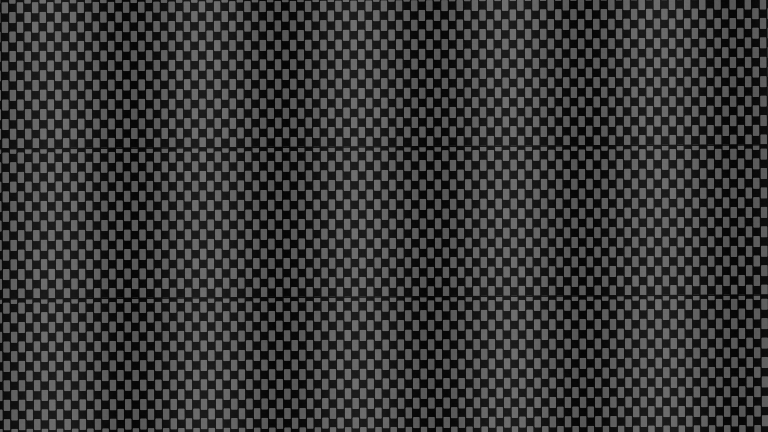
Give the GLSL for this texture, as a WebGL 2 fragment shader.

```glsl
#version 300 es
precision highp float;

uniform vec2 u_resolution;
out vec4 fragColor;

// Layout, in units of the canvas height
const vec2 TILE = vec2(0.351, 0.3475);       // one swatch of cloth
const vec2 TILE_ORIGIN = vec2(0.0075, 0.308);
const vec2 CELLS = vec2(20.0, 15.45);        // the last row is cut short
const vec2 THREAD_HALF = vec2(0.425, 0.57);  // half size of a light thread, in cells
const float CORNER = 0.0022;
const float SOFTNESS = 0.0026;
const float SEAM_HALF = 0.0016;
const float TILT = 0.0052;
const float SHEEN_CENTER = 0.127;

// Colours and wear
const vec3 LIGHT_SHADED = vec3(0.345);
const vec3 LIGHT_LIT = vec3(0.425);
const vec3 DARK_SHADED = vec3(0.025);
const vec3 DARK_LIT = vec3(0.105);
const float CELL_VARIATION = 0.05;
const float GRAIN = 0.015;
const float GRAIN_SCALE = 288.0;
const float TAU = 6.2831853;

float hash(vec2 p) {
    return fract(sin(dot(p, vec2(127.1, 311.7))) * 43758.5453);
}

float noise(vec2 p) {
    vec2 cell = floor(p);
    vec2 f = fract(p);
    f = f * f * (3.0 - 2.0 * f);
    float low = mix(hash(cell), hash(cell + vec2(1.0, 0.0)), f.x);
    float high = mix(hash(cell + vec2(0.0, 1.0)), hash(cell + 1.0), f.x);
    return mix(low, high, f.y);
}

float roundedBox(vec2 p, vec2 halfSize, float radius) {
    vec2 d = abs(p) - halfSize + radius;
    return length(max(d, 0.0)) + min(max(d.x, d.y), 0.0) - radius;
}

void main() {
    vec2 uv = gl_FragCoord.xy / u_resolution.y;
    vec2 cloth = uv + TILT * vec2(uv.y, -uv.x);
    vec2 fromOrigin = cloth - TILE_ORIGIN;
    float edge = max(SOFTNESS, 1.0 / u_resolution.y);

    // Alternate columns are shifted by one row; each swatch restarts its rows
    vec2 cellSize = TILE / CELLS;
    float column = floor(fromOrigin.x / cellSize.x);
    float swatch = floor(fromOrigin.y / TILE.y);
    float height = fromOrigin.y - swatch * TILE.y;
    float row = height / cellSize.y + mod(column, 2.0) + 0.5;
    vec2 local = vec2(fract(fromOrigin.x / cellSize.x) - 0.5, mod(row, 2.0) - 1.0);

    // Light threads crossing over the dark weave
    float distanceToThread = roundedBox(local * cellSize, THREAD_HALF * cellSize, CORNER);
    float thread = 1.0 - smoothstep(-0.5 * edge, 0.5 * edge, distanceToThread);

    // Dark seam where swatches meet
    float seamDistance = min(height, TILE.y - height) - SEAM_HALF;
    thread *= smoothstep(-0.5 * edge, 0.5 * edge, seamDistance);

    // Broad vertical sheen
    float sheen = 0.5 + 0.5 * cos(TAU * (cloth.x - SHEEN_CENTER) / TILE.x);
    vec3 light = mix(LIGHT_SHADED, LIGHT_LIT, sheen);
    vec3 dark = mix(DARK_SHADED, DARK_LIT, sheen);

    // Uneven threads and fine grain
    vec2 threadId = vec2(column, floor(row * 0.5) + swatch * CELLS.y);
    light *= 1.0 + CELL_VARIATION * (hash(threadId) - 0.5);
    vec3 color = mix(dark, light, thread);
    color += GRAIN * (noise(uv * GRAIN_SCALE) - 0.5);

    fragColor = vec4(clamp(color, 0.0, 1.0), 1.0);
}
```
